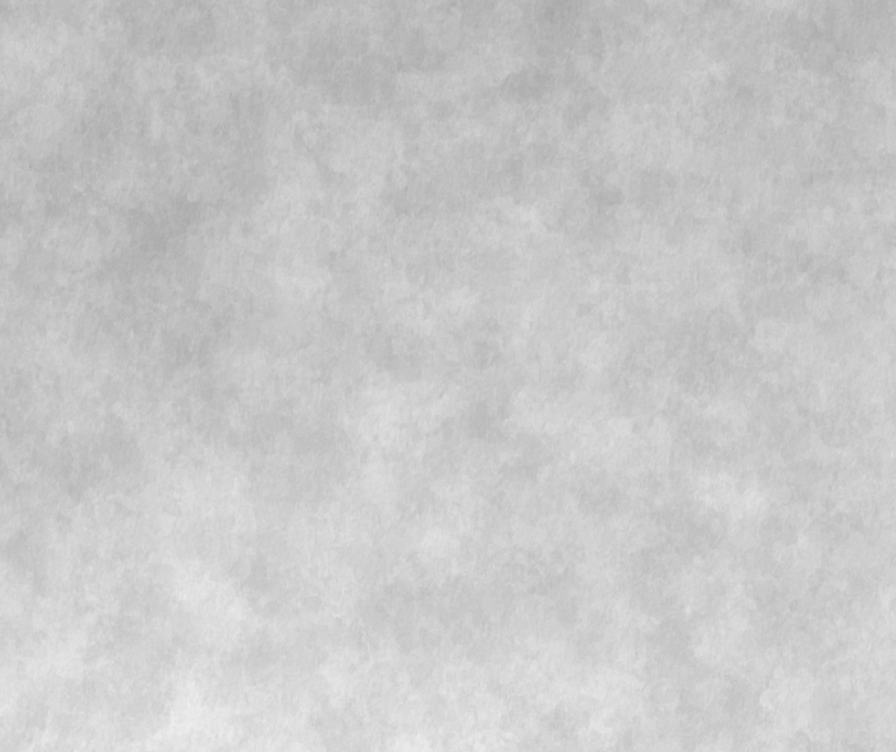
A WebGL 2 fragment shader for this texture:

```glsl
#version 300 es
precision highp float;
// Pale grey mottled plaster: a vertical tone gradient carries faint clouds,
// stacked crisp daubs with ragged edges (thresholded, warped noise), and a
// fine embossed grain that runs mostly upright.

uniform vec2 u_resolution;
out vec4 fragColor;

// Integer hash of a lattice cell, 0..1
float hash(vec2 cell, uint seed) {
    uvec2 q = uvec2(ivec2(cell)) * uvec2(1597334677u, 3812015801u);
    uint h = (q.x ^ q.y ^ (seed * 668265263u)) * 747796405u;
    h = ((h >> 15) ^ h) * 277803737u;
    h = (h >> 16) ^ h;
    return float(h >> 8) / 16777216.0;
}

// Smooth value noise, 0..1
float noise(vec2 p, uint seed) {
    vec2 cell = floor(p);
    vec2 f = fract(p);
    f = f * f * (3.0 - 2.0 * f);
    float low = mix(hash(cell, seed), hash(cell + vec2(1, 0), seed), f.x);
    float high = mix(hash(cell + vec2(0, 1), seed), hash(cell + vec2(1, 1), seed), f.x);
    return mix(low, high, f.y);
}

// Rotated octaves of noise, 0..1
float fbm(vec2 p, int octaves, uint seed) {
    const mat2 turn = mat2(0.8, 0.6, -0.6, 0.8);
    float sum = 0.0, weight = 0.5, total = 0.0;
    for (int i = 0; i < octaves; i++) {
        sum += weight * noise(p, seed + uint(i));
        total += weight;
        weight *= 0.5;
        p = turn * p * 2.03 + 7.3;
    }
    return sum / total;
}

// Small displacement that tears the daub edges
vec2 tear(vec2 p, uint seed) {
    return vec2(fbm(p, 3, seed), fbm(p, 3, seed + 11u)) - 0.5;
}

// One layer of flat daubs, -0.5..0.5, covering more area at low levels
float daubs(vec2 p, float scale, float level, float softness, uint seed) {
    vec2 torn = p + 0.075 * tear(p * vec2(58.0, 46.0), seed + 40u);
    float field = fbm(torn * scale, 3, seed);
    return smoothstep(level - softness, level + softness, field) - 0.5;
}

// Height of the fine upright grain
float grain(vec2 p) {
    vec2 bent = p + 0.012 * tear(p * 30.0, 300u);
    return 0.6 * noise(bent * vec2(190.0, 95.0), 310u)
         + 0.4 * noise(bent * vec2(330.0, 240.0), 320u);
}

// Broad lighting, darker toward the top and brightest low on the left
float lighting(vec2 p) {
    float base = mix(0.838, 0.728, p.y);
    vec2 d = (p - vec2(0.32, 0.05)) / vec2(0.4, 0.16);
    return base + 0.032 * exp(-dot(d, d));
}

void main() {
    vec2 p = gl_FragCoord.xy / u_resolution.y;
    float tone = lighting(p);

    // Faint clouds, slightly slanted
    vec2 slanted = vec2(p.x + 0.35 * p.y, p.y - 0.35 * p.x);
    tone += 0.075 * (fbm(slanted * vec2(4.4, 5.2), 3, 5u) - 0.5);

    // Daubs from large to small, alternately sparse and dense
    float scale = 8.0;
    for (int i = 0; i < 6; i++) {
        float t = float(i) / 5.0;
        float level = 0.5 + 0.06 * (mod(float(i), 2.0) - 0.5);
        float softness = mix(0.06, 0.04, t);
        tone += mix(0.02, 0.017, t) * daubs(p, scale, level, softness, 60u + 70u * uint(i));
        scale *= 1.36;
    }

    // Grain lit from the upper left
    float relief = grain(p) - grain(p + vec2(-0.0022, 0.0022));
    tone += 0.034 * relief;
    tone += 0.018 * (noise(p * vec2(400.0, 360.0), 500u) - 0.5);

    fragColor = vec4(vec3(clamp(tone, 0.0, 1.0)), 1.0);
}
```
